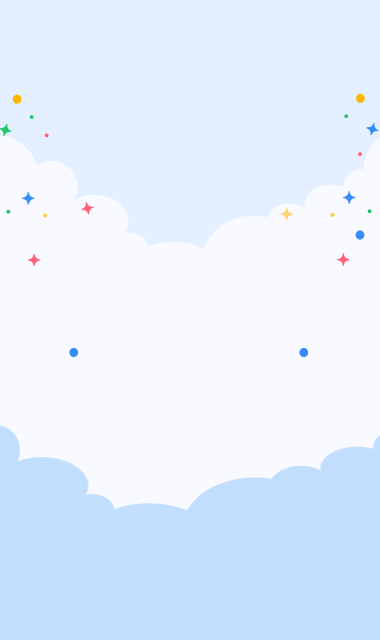
Write a Shadertoy shader that draws this background.

```glsl
// A pale sky with two banks of flat clouds and a sprinkle of confetti.
// Each bank is a union of ellipses over two sloping half planes; the confetti
// is small ovals and concave four-point stars drawn by loops over placements.

#define GRID vec2(456.0, 768.0)   // canvas units, y runs down from the top
#define SKY vec3(0.894, 0.943, 1.0)
#define BACK_CLOUD vec3(0.973, 0.981, 1.0)
#define FRONT_CLOUD vec3(0.757, 0.869, 1.0)
#define BIG_DOT vec2(5.2, 5.5)
#define SMALL_DOT vec2(2.3)
#define STAR_RADIUS 7.2
#define STAR_PINCH 0.9            // 1 gives needle-sharp tips

// Confetti colours
const int BLUE = 0, AMBER = 1, GREEN = 2, PINK = 3, YELLOW = 4, HONEY = 5;
const vec3 PALETTE[6] = vec3[](
    vec3(0.20, 0.55, 0.97), vec3(1.00, 0.72, 0.00), vec3(0.15, 0.77, 0.43),
    vec3(1.00, 0.38, 0.47), vec3(1.00, 0.80, 0.18), vec3(1.00, 0.82, 0.44));

// Cloud lobes: centre, radii
const vec4 BACK_LOBES[10] = vec4[](
    vec4(-5, 215, 52, 53), vec4(62, 224, 31, 31), vec4(113, 266, 41, 32),
    vec4(157, 301, 22, 22), vec4(209, 366, 76, 76), vec4(304, 319, 63.5, 60),
    vec4(347, 270, 28, 26), vec4(398, 246, 33, 24.5), vec4(433, 222, 20, 19),
    vec4(480, 206, 44, 50));
const vec4 FRONT_LOBES[8] = vec4[](
    vec4(-5, 540, 29, 30), vec4(50, 583, 56, 34.5), vec4(111, 614, 26.5, 21),
    vec4(179, 734, 130, 130), vec4(306, 633, 86.5, 60), vec4(361, 586, 39, 27),
    vec4(429, 562, 44.5, 26), vec4(470, 536, 22, 17.5));

// Dots: centre, colour
const vec3 BIG_DOTS[5] = vec3[](
    vec3(20.5, 119, AMBER), vec3(432.5, 118, AMBER), vec3(88.5, 423, BLUE),
    vec3(364.5, 423, BLUE), vec3(432, 282, BLUE));
const vec3 SMALL_DOTS[8] = vec3[](
    vec3(38, 140.5, GREEN), vec3(415.5, 139.5, GREEN), vec3(10, 254, GREEN),
    vec3(443.5, 253.5, GREEN), vec3(56, 162.5, PINK), vec3(432, 185, PINK),
    vec3(54, 258.5, YELLOW), vec3(399, 258, YELLOW));

// Stars: centre, tilt, colour
const vec4 STARS[8] = vec4[](
    vec4(6.5, 156, 0.25, GREEN), vec4(447, 155, 0.25, BLUE),
    vec4(34, 238, 0, BLUE), vec4(419, 237, 0, BLUE),
    vec4(105, 250, -0.2, PINK), vec4(41, 312, 0, PINK),
    vec4(412, 311.5, 0, PINK), vec4(344, 257, 0, HONEY));

float ellipse(vec2 p, vec2 radii) {
    return (length(p / radii) - 1.0) * min(radii.x, radii.y);
}

// Region below the line y = height + slope * x
float below(vec2 p, float height, float slope) {
    return (height + slope * p.x - p.y) / length(vec2(1.0, slope));
}

float star(vec2 p, float tilt) {
    float c = cos(tilt), s = sin(tilt);
    vec2 q = abs(mat2(c, -s, s, c) * p);
    float bite = STAR_PINCH * STAR_RADIUS - length(q - STAR_RADIUS);
    return max(max(q.x, q.y) - STAR_RADIUS, bite);
}

float backCloud(vec2 p) {
    float d = min(below(p, 176.0, 0.72), below(p, 425.4, -0.478));
    for (int i = 0; i < BACK_LOBES.length(); i++)
        d = min(d, ellipse(p - BACK_LOBES[i].xy, BACK_LOBES[i].zw));
    return d;
}

float frontCloud(vec2 p) {
    float d = min(below(p, 549.0, 0.51), below(p, 720.4, -0.4));
    for (int i = 0; i < FRONT_LOBES.length(); i++)
        d = min(d, ellipse(p - FRONT_LOBES[i].xy, FRONT_LOBES[i].zw));
    return d;
}

// Lays a colour over the canvas with a one-pixel soft edge
void paint(inout vec3 canvas, vec3 colour, float d, float pixel) {
    canvas = mix(canvas, colour, clamp(0.5 - d / pixel, 0.0, 1.0));
}

void mainImage(out vec4 fragColor, in vec2 fragCoord) {
    vec2 uv = fragCoord / iResolution.xy;
    vec2 p = vec2(uv.x, 1.0 - uv.y) * GRID;
    float pixel = GRID.y / iResolution.y;

    // Sky and clouds
    vec3 colour = SKY;
    paint(colour, BACK_CLOUD, backCloud(p), pixel);
    paint(colour, FRONT_CLOUD, frontCloud(p), pixel);

    // Confetti
    for (int i = 0; i < BIG_DOTS.length(); i++)
        paint(colour, PALETTE[int(BIG_DOTS[i].z)], ellipse(p - BIG_DOTS[i].xy, BIG_DOT), pixel);
    for (int i = 0; i < SMALL_DOTS.length(); i++)
        paint(colour, PALETTE[int(SMALL_DOTS[i].z)], ellipse(p - SMALL_DOTS[i].xy, SMALL_DOT), pixel);
    for (int i = 0; i < STARS.length(); i++)
        paint(colour, PALETTE[int(STARS[i].w)], star(p - STARS[i].xy, STARS[i].z), pixel);

    fragColor = vec4(colour, 1.0);
}
```
